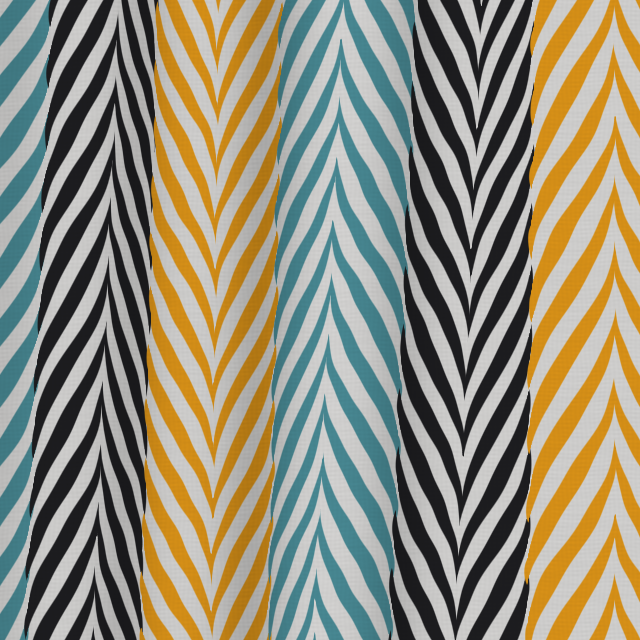
A WebGL 2 fragment shader for this pattern:

```glsl
#version 300 es
precision highp float;
// Draped cotton printed with six columns of feathered chevrons in teal, black and ochre.
uniform vec2 u_resolution;
out vec4 fragColor;

// Column borders and spines: x at the top and at the bottom of the cloth.
const vec2 BORDER[7] = vec2[7](vec2(-.22, -.24), vec2(.081, .040), vec2(.247, .220),
    vec2(.440, .420), vec2(.651, .609), vec2(.834, .824), vec2(1.09, 1.09));
const vec2 SPINE[6] = vec2[6](vec2(-.07, -.09), vec2(.186, .145), vec2(.341, .330),
    vec2(.537, .490), vec2(.753, .711), vec2(.960, .961));
// Vertical period of the leaves and depth of the first tip.
const vec2 RHYTHM[6] = vec2[6](vec2(.098, .004), vec2(.096, .117), vec2(.0885, .1107),
    vec2(.0926, .0586), vec2(.095, .056), vec2(.1034, .0716));
const vec3 INK[3] = vec3[3](vec3(.27, .51, .55), vec3(.11, .11, .12), vec3(.82, .55, .09));

// S-curve from 0 at the spine to 1 at the border, steep at both ends.
float leafCurve(float t) {
    float endAngle = acos(.985);
    return (acos(.985 * (1. - 2. * t)) - endAngle) / (3.14159 - 2. * endAngle);
}

// Ink coverage of one column at p, with depth measured downward.
float leafColumn(int i, vec2 p, float pixel) {
    float spine = mix(SPINE[i].x, SPINE[i].y, p.y);
    float side = p.x < spine ? mix(BORDER[i].x, BORDER[i].y, p.y)
                             : mix(BORDER[i + 1].x, BORDER[i + 1].y, p.y);
    float halfWidth = abs(side - spine);
    float reach = abs(p.x - spine) / halfWidth;
    float t = min(reach, 1.);

    // Neighbouring columns point in opposite directions.
    float direction = i % 2 == 0 ? -1. : 1.;
    float phase = direction * (p.y - RHYTHM[i].y) / RHYTHM[i].x - 2.7 * leafCurve(t);
    phase += .025 * sin(p.y * 31. + float(i) * 2.1) + .015 * sin(p.y * 83. + p.x * 40.);

    float duty = mix(.40, .53, smoothstep(0., .8, t)) + (i % 3 == 1 ? .04 : 0.);
    float offCentre = abs(fract(phase - duty * .5 + .5) - .5);
    float blur = clamp(fwidth(phase) * .7, .001, .4);
    float leaf = smoothstep(-blur, blur, duty * .5 - offCentre);

    // Leaf ends bulge past the border as rounded scallops.
    float roundness = max(0., 1. - pow(2. * offCentre / duty, 2.));
    float limit = .965 + .065 * sqrt(roundness);
    return leaf * smoothstep(-pixel, pixel, (limit - reach) * halfWidth);
}

float softFold(float x, float centre, float width) {
    float d = (x - centre) / width;
    return exp(-d * d);
}

void main() {
    vec2 p = gl_FragCoord.xy / u_resolution;
    p.y = 1. - p.y;
    float pixel = .8 / min(u_resolution.x, u_resolution.y);

    // Slight hand-drawn waver of the print.
    vec2 q = p + vec2(.0012 * sin(p.y * 23.) + .0006 * sin(p.y * 71. + p.x * 9.), 0.);
    vec3 color = vec3(.793, .790, .785);
    for (int i = 0; i < 6; i++)
        color = mix(color, INK[i % 3], leafColumn(i, q, pixel));

    // Shadows of the hanging folds, leaning with the cloth.
    float x = p.x + .035 * (p.y - .5);
    float shade = 1.01 - .17 * softFold(x, .405, .055) - .13 * softFold(x, .205, .05)
        - .12 * softFold(x, .63, .045) - .09 * softFold(x, .0, .06)
        + .02 * softFold(x, .51, .05);

    // Woven threads and occasional slubs.
    float weave = sin(p.y * 930. + 2. * sin(p.x * 47.)) * (.6 + .4 * sin(p.x * 310. + p.y * 90.))
        + .6 * sin(p.x * 870. + 1.5 * sin(p.y * 61.));
    float slub = sin(p.y * 410. + sin(p.x * 13.) * 3.) * sin(p.x * 37. + sin(p.y * 190.) * 4.);
    shade += .012 * weave + .010 * slub;

    fragColor = vec4(color * shade, 1.);
}
```
